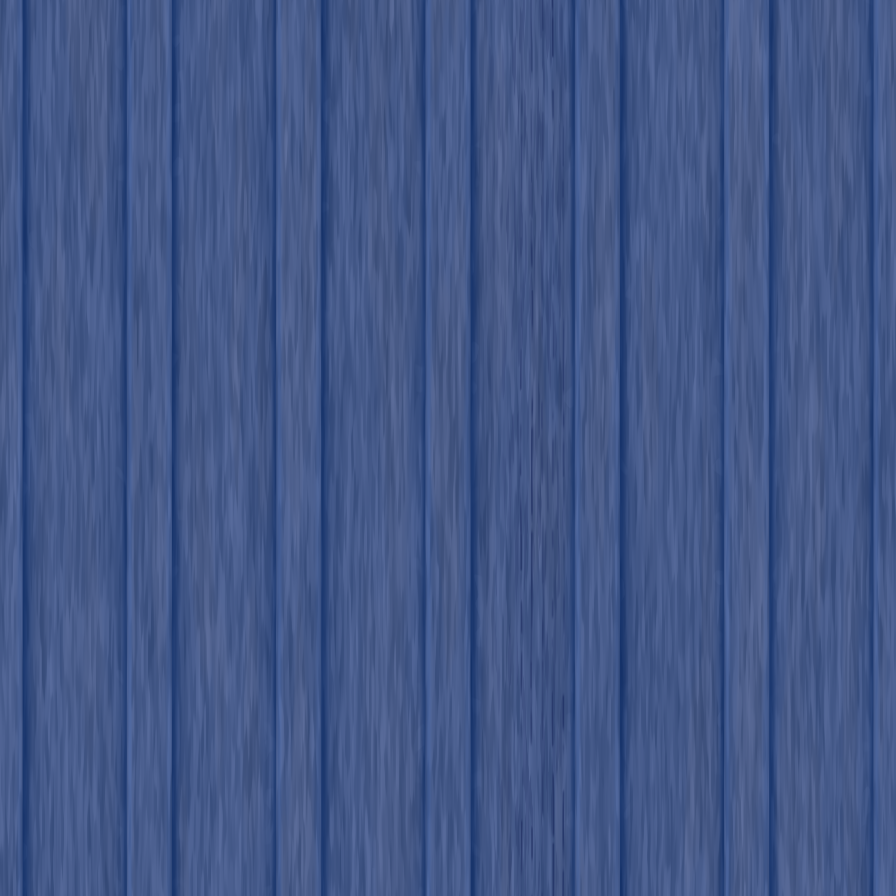
This texture is drawn by a Shadertoy shader. Its source:

```glsl
// Blue painted board-and-batten wood siding: six vertical battens with soft shadows and fine grain.

const float REPEATS = 6.0;
const float BATTEN_HALF = 0.152;   // half batten width, in repeats
const float CRACKED_BOARD = 3.0;   // index of the weathered board

const vec3 PAINT     = vec3(0.278, 0.358, 0.545);
const vec3 FADED     = vec3(0.320, 0.372, 0.520);
const vec3 SHADOW    = vec3(0.085, 0.200, 0.420);
const vec3 HIGHLIGHT = vec3(0.285, 0.400, 0.640);
const vec3 CRACK     = vec3(0.130, 0.190, 0.390);

vec3 hash3(vec2 p) {
    vec3 q = fract(vec3(p.xyx) * vec3(0.1031, 0.1030, 0.0973));
    q += dot(q, q.yxz + 33.33);
    return fract((q.xxy + q.yzz) * q.zyx);
}

// Smooth cellular noise: random cell values blended by distance to each cell point.
float cellNoise(vec2 p) {
    vec2 cell = floor(p), f = fract(p);
    float sum = 0.0, weight = 0.0;
    for (int j = -1; j <= 1; j++)
    for (int i = -1; i <= 1; i++) {
        vec2 o = vec2(i, j);
        vec3 h = hash3(cell + o + 200.0);
        vec2 r = o + h.xy - f;
        float w = exp(-7.0 * dot(r, r));
        sum += w * h.z;
        weight += w;
    }
    return sum / weight;
}

// Layered sines bend the fibres slightly along their length.
float waver(float y, float seed) {
    return sin(y * 9.0 + seed) + 0.5 * sin(y * 23.0 + seed * 2.3) + 0.25 * sin(y * 51.0 + seed * 4.1);
}

// Stretched cells at three scales make vertical wood fibres, centred on zero.
float woodGrain(vec2 p, float seed) {
    p += vec2(0.0004 * waver(p.y, seed), seed * 1.37);
    float broad  = cellNoise(p * vec2(80.0, 3.0));
    float medium = cellNoise(p * vec2(200.0, 9.0) + 31.0);
    float fine   = cellNoise(p * vec2(400.0, 22.0) + 67.0);
    return 0.18 * broad + 0.36 * medium + 0.56 * fine - 0.55;
}

// Broken hairline cracks; u is the position across one board.
float cracks(vec2 p, float u, float pixel) {
    float cover = 0.0;
    for (int i = 0; i < 5; i++) {
        float n = float(i);
        float centre = 0.49 + 0.071 * n + 0.003 * waver(p.y, n * 2.7);
        float gaps = cellNoise(vec2(n * 7.0 + 3.0, p.y * 34.0));
        float fade = cellNoise(vec2(n * 5.0 + 40.0, p.y * 5.0));
        float line = 1.0 - smoothstep(0.001, 0.004 + pixel, abs(u - centre));
        cover = max(cover, line * smoothstep(0.2, 0.7, gaps) * (0.25 + 0.7 * fade));
    }
    return cover;
}

// Short dark pores gathered around the middle of a board.
float pores(vec2 p, float u) {
    float flecks = smoothstep(0.60, 0.90, cellNoise(p * vec2(410.0, 20.0) + 113.0));
    return flecks * smoothstep(0.12, 0.45, u) * (1.0 - smoothstep(0.72, 0.87, u));
}

void mainImage(out vec4 fragColor, in vec2 fragCoord) {
    vec2 p = fragCoord / iResolution.xy;
    float pixel = REPEATS / iResolution.x;

    // Position relative to the nearest batten, in repeats
    float x = p.x * REPEATS;
    float side = fract(x + 0.5) - 0.5;
    float edge = abs(side) - BATTEN_HALF;
    float batten = 1.0 - smoothstep(-0.6 * pixel, 0.6 * pixel, edge);
    float board = floor(x);
    float seed = edge < 0.0 ? floor(x + 0.5) * 3.1 + 11.0 : board * 2.3;

    // Painted wood with worn, greyer streaks
    float grain = woodGrain(p, seed);
    float worn = cellNoise(p * vec2(60.0, 4.0) + seed * 3.7);
    vec3 wood = mix(PAINT, FADED, 0.38 * smoothstep(0.40, 0.90, worn));
    wood += grain * vec3(0.155, 0.145, 0.155);
    wood += 0.002 * waver(p.y * 0.6, seed);

    // Weathering on one board
    if (board == CRACKED_BOARD) {
        float u = fract(x);
        float wear = max(cracks(p, u, pixel), 0.28 * pores(p, u));
        wood = mix(wood, CRACK, wear * (1.0 - batten));
    }

    // Recess shadow: a tight dark core and a wide falloff, stronger to the right
    float d = max(edge, 0.0);
    float rightSide = step(0.0, side);
    float core = exp(-pow(d / mix(0.034, 0.050, rightSide), 2.0));
    float haze = exp(-d / 0.070);
    float shade = max(mix(0.80, 0.92, rightSide) * core, 0.45 * haze);
    vec3 recess = mix(wood, SHADOW + grain * 0.05, shade);

    // Faint scuffs beside the battens
    float scuff = smoothstep(0.78, 0.94, cellNoise(p * vec2(95.0, 50.0) + 19.0));
    recess += 0.022 * scuff * exp(-pow((d - 0.04) / 0.035, 2.0));

    // Rounded batten edges
    float inset = max(-edge, 0.0);
    float rim = exp(-pow((inset - 0.022) / 0.016, 2.0));
    vec3 raised = mix(wood, HIGHLIGHT + grain * 0.08, rim * mix(0.60, 0.35, rightSide));
    raised = mix(raised, SHADOW, 0.45 * exp(-inset / 0.008));

    fragColor = vec4(clamp(mix(recess, raised, batten), 0.0, 1.0), 1.0);
}
```
